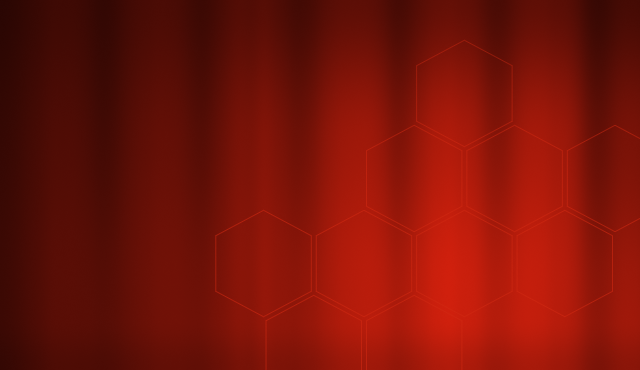
Write a WebGL 2 fragment shader that draws this background.

```glsl
#version 300 es
precision highp float;
// Red curtain of soft vertical folds, warm glow at lower right, thin hexagon outlines.
uniform vec2 u_resolution;
out vec4 outColor;

// All lengths are in canvas heights.
const vec3 RED_TINT = vec3(1.0, 0.153, 0.062);
const vec3 LINE_COLOR = vec3(0.82, 0.16, 0.07);
const float LINE_ALPHA = 0.62;
const float LINE_HALF_WIDTH = 0.0012;
const vec2 GLOW_CENTER = vec2(1.26, 0.22);
const float GLOW_WIDTH = 0.76;
const float AMBIENT = 0.295;
const float GLOW_GAIN = 0.46;
const float FOLD_FIRST = 0.282;
const float FOLD_PITCH = 0.266;
const float FOLD_WIDTH = 0.056;
const vec2 HEX_ORIGIN = vec2(0.848, 0.058);
const vec2 HEX_PITCH = vec2(0.2714, 0.2298);
const float HEX_HALF_WIDTH = 0.129;
const vec2 HEX_SLANT = vec2(0.47, 0.883);
const float HEX_SLANT_OFFSET = 0.127;
// First column and column count of each hexagon row, from the bottom up.
const ivec2 HEX_ROWS[4] = ivec2[4](ivec2(0, 2), ivec2(-1, 4), ivec2(1, 3), ivec2(1, 1));

float hash(float n) {
    return fract(sin(n * 127.1) * 43758.5453);
}

float noise(float x) {
    float cell = floor(x);
    return mix(hash(cell), hash(cell + 1.0), smoothstep(0.0, 1.0, x - cell));
}

float hexDistance(vec2 p) {
    p = abs(p);
    return max(p.x - HEX_HALF_WIDTH, dot(p, HEX_SLANT) - HEX_SLANT_OFFSET);
}

// Brightness of the cloth: glow, darkened borders and folds.
float curtain(vec2 p, float width) {
    float across = (p.x - GLOW_CENTER.x) / GLOW_WIDTH;
    float light = AMBIENT + GLOW_GAIN * exp(-across * across);

    float topShade = smoothstep(0.62, 1.03, p.y);
    light *= 1.0 - mix(0.2, 0.42, smoothstep(0.2, 1.1, p.x)) * topShade;
    light *= 1.0 - 0.13 * smoothstep(0.25, 0.75, p.y);
    light *= 1.0 - 0.13 * smoothstep(0.14, 0.0, p.y);
    light *= mix(0.74, 1.0, smoothstep(0.0, 0.16, p.x));
    light *= 1.0 - 0.14 * smoothstep(width - 0.2, width, p.x) * smoothstep(0.1, 0.6, p.y);

    vec2 core = (p - GLOW_CENTER) / vec2(0.3, 0.27);
    light += 0.05 * exp(-dot(core, core));

    float fold = (fract((p.x - FOLD_FIRST) / FOLD_PITCH + 0.5) - 0.5) * FOLD_PITCH / FOLD_WIDTH;
    float depth = mix(0.1, 0.25, smoothstep(0.05, 0.8, p.y));
    depth += 0.08 * smoothstep(1.5, 1.6, p.x);
    depth *= smoothstep(0.12, 0.25, p.x);
    light *= 1.0 - depth * exp(-fold * fold);
    return light * (1.0 + 0.05 * (noise(p.x * 28.0) - 0.5));
}

// Coverage of all hexagon outlines.
float hexOutlines(vec2 p, float pixel) {
    float d = 1.0;
    for (int row = 0; row < 4; row++) {
        for (int k = 0; k < HEX_ROWS[row].y; k++) {
            float column = float(HEX_ROWS[row].x + k) + 0.5 * float(row % 2);
            vec2 center = HEX_ORIGIN + HEX_PITCH * vec2(column, float(row));
            d = min(d, abs(hexDistance(p - center)));
        }
    }
    return clamp(0.5 + (LINE_HALF_WIDTH - d) / pixel, 0.0, 1.0);
}

void main() {
    float pixel = 1.0 / u_resolution.y;
    vec2 p = gl_FragCoord.xy * pixel;
    vec3 color = RED_TINT * curtain(p, u_resolution.x * pixel);
    float fade = mix(1.0, 0.75, smoothstep(0.4, 0.9, p.y));
    color = mix(color, LINE_COLOR, LINE_ALPHA * fade * hexOutlines(p, pixel));
    // Faint grain hides banding.
    color += (hash(dot(floor(gl_FragCoord.xy), vec2(0.113, 0.717))) - 0.5) / 255.0;
    outColor = vec4(color, 1.0);
}
```
